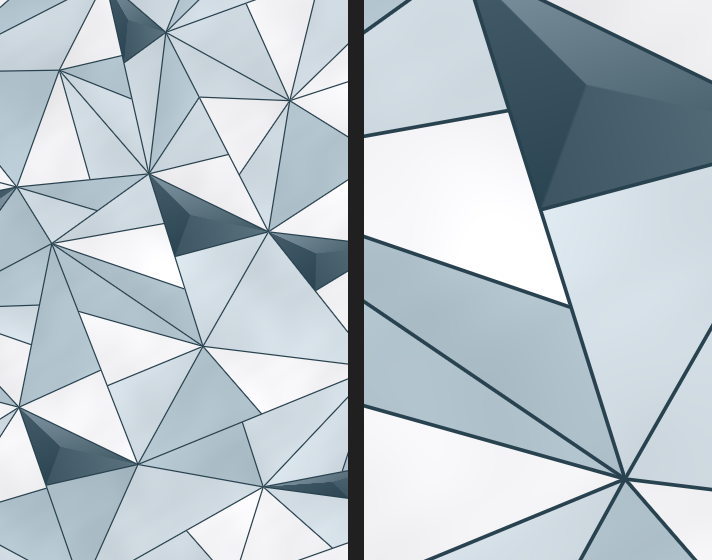
Left, the full canvas; right, a detail of the centre.
Write a Shadertoy shader that draws this texture.

```glsl
// Faceted metal facade: irregular triangular panels, thin dark seams and a few recessed openings.

const vec3 WHITE  = vec3(0.95, 0.95, 0.96);
const vec3 SILVER = vec3(0.81, 0.85, 0.88);
const vec3 STEEL  = vec3(0.69, 0.76, 0.80);
const vec3 SLATE  = vec3(0.51, 0.59, 0.64);
const vec3 DEEP   = vec3(0.16, 0.26, 0.31);

const float CELL = 0.23;          // lattice spacing, in canvas heights
const float JITTER = 0.36;        // corner displacement, in cells
const float TILT = 0.42;          // lattice rotation, in radians
const vec2  SHIFT = vec2(7.3, 4.6);
const float SEAM = 0.0011;        // half width of a seam, in canvas heights
const float OPENING_SHARE = 0.30; // part of the cells that hold an opening
const float WHITE_SHARE = 0.32;
const float SILVER_SHARE = 0.34;
const float SHEEN = 0.07;         // brightness drift across a panel
const float MOTTLE = 0.008;

float hash(vec2 p) {
    vec3 q = fract(vec3(p.xyx) * 0.1031);
    q += dot(q, q.yzx + 33.33);
    return fract((q.x + q.y) * q.z);
}

float cross2(vec2 a, vec2 b) { return a.x * b.y - a.y * b.x; }

float area2(vec2 a, vec2 b, vec2 c) { return cross2(b - a, c - a); }

vec3 barycentric(vec2 p, vec2 a, vec2 b, vec2 c) {
    return vec3(area2(p, b, c), area2(p, c, a), area2(p, a, b)) / area2(a, b, c);
}

vec3 edgeLengths(vec2 a, vec2 b, vec2 c) {
    return vec3(length(b - c), length(c - a), length(a - b));
}

vec2 corner(vec2 id) {
    return id + JITTER * (2.0 * vec2(hash(id + 11.7), hash(id + 47.2)) - 1.0);
}

// Finds the lattice triangle around p; returns its cell in xy and its side in z.
vec3 findTriangle(vec2 p, out vec2 a, out vec2 b, out vec2 c) {
    vec3 found = vec3(0.0);
    a = vec2(0.0); b = vec2(1.0, 0.0); c = vec2(0.0, 1.0);
    for (int k = 0; k < 9; k++) {
        vec2 id = floor(p) + vec2(k % 3 - 1, k / 3 - 1);
        vec2 q0 = corner(id), q1 = corner(id + vec2(1, 0));
        vec2 q2 = corner(id + vec2(1, 1)), q3 = corner(id + vec2(0, 1));
        // Split along the diagonal that leaves the larger small half
        if (min(area2(q1, q2, q3), area2(q1, q3, q0)) > min(area2(q0, q1, q2), area2(q0, q2, q3))) {
            vec2 first = q0;
            q0 = q1; q1 = q2; q2 = q3; q3 = first;
        }
        for (int side = 0; side < 2; side++) {
            vec2 u = side == 0 ? q1 : q2, v = side == 0 ? q2 : q3;
            vec3 w = barycentric(p, q0, u, v);
            if (min(w.x, min(w.y, w.z)) >= -1e-5) {
                a = q0; b = u; c = v;
                found = vec3(id, float(side));
            }
        }
    }
    return found;
}

// Three inner walls that meet at a deep point.
vec3 openingColor(vec3 w) {
    vec3 wall = w / vec3(0.28, 0.42, 0.30);
    float tone = mix(0.02 + 0.30 * w.y, 0.22 + 0.35 * w.x, smoothstep(-0.03, 0.03, wall.x - wall.y));
    return mix(DEEP, SLATE, mix(tone, 0.25 + 0.75 * w.y,
               smoothstep(-0.03, 0.03, min(wall.x, wall.y) - wall.z)));
}

vec3 panelColor(float tone, float variation, vec3 w, vec2 p) {
    vec3 color = tone < WHITE_SHARE ? WHITE : tone < WHITE_SHARE + SILVER_SHARE ? SILVER : STEEL;
    float drift = mix(w.x, w.y, variation) - 0.33;
    color += SHEEN * drift * (variation > 0.5 ? 1.0 : -1.0) + 0.04 * (variation - 0.5);
    // Faint clouding of the metal
    float cloud = sin(21.0 * p.x + 3.0 * sin(13.0 * p.y)) + sin(34.0 * p.y + 2.0 * sin(27.0 * p.x))
                + 0.5 * sin(83.0 * p.x - 61.0 * p.y + 2.0 * sin(45.0 * p.y));
    return color + MOTTLE * cloud;
}

void mainImage(out vec4 fragColor, in vec2 fragCoord) {
    vec2 uv = fragCoord / iResolution.y;
    float pixel = 1.0 / iResolution.y;
    vec2 p = mat2(cos(TILT), sin(TILT), -sin(TILT), cos(TILT)) * uv / CELL + SHIFT;

    vec2 a, b, c;
    vec3 key = findTriangle(p, a, b, c);
    vec2 seed = key.xy + 31.0 * key.z;
    bool hasOpening = key.z < 0.5 && fract(dot(key.xy, vec2(0.755, 0.570))) < OPENING_SHARE;

    // Choose the vertex from which the triangle fans out
    vec3 score = edgeLengths(a, b, c);
    if (!hasOpening) score += 0.9 * vec3(hash(seed + 3.1), hash(seed + 5.3), hash(seed + 8.9));
    vec2 first = a;
    if (score.y > max(score.x, score.z)) { a = b; b = c; c = first; }
    else if (score.z > score.x) { a = c; c = b; b = first; }

    // Cut the fan into one to three slim panels
    float pick = hash(seed + 19.4);
    float count = hasOpening ? 2.0 : pick < 0.2 ? 1.0 : pick < 0.65 ? 2.0 : 3.0;
    vec3 w = barycentric(p, a, b, c);
    float along = clamp(w.z / max(w.y + w.z, 1e-5), 0.0, 1.0);
    float lo = 0.0, hi = 1.0, piece = 0.0;
    for (float i = 1.0; i < count; i++) {
        float cut = (i + 0.36 * (hash(seed + 7.7 * i) - 0.5)) / count;
        if (along > cut) { lo = cut; piece = i; }
        else hi = min(hi, cut);
    }
    vec2 start = mix(b, c, lo), end = mix(b, c, hi);
    w = barycentric(p, a, start, end);

    // Shade the panel, then draw its seams
    float tone = fract(dot(key.xy, vec2(0.618, 0.414)) + 0.5 * key.z + 0.382 * piece);
    vec3 color = hasOpening && piece < 0.5 ? openingColor(w)
               : panelColor(tone, hash(seed + 13.0 * piece + 2.6), w, uv);
    vec3 gap = w * abs(area2(a, start, end)) / edgeLengths(a, start, end) * CELL;
    float edge = min(gap.x, min(gap.y, gap.z));
    color = mix(color, DEEP, clamp((SEAM - edge) / pixel + 0.5, 0.0, 1.0));
    fragColor = vec4(clamp(color, 0.0, 1.0), 1.0);
}
```
